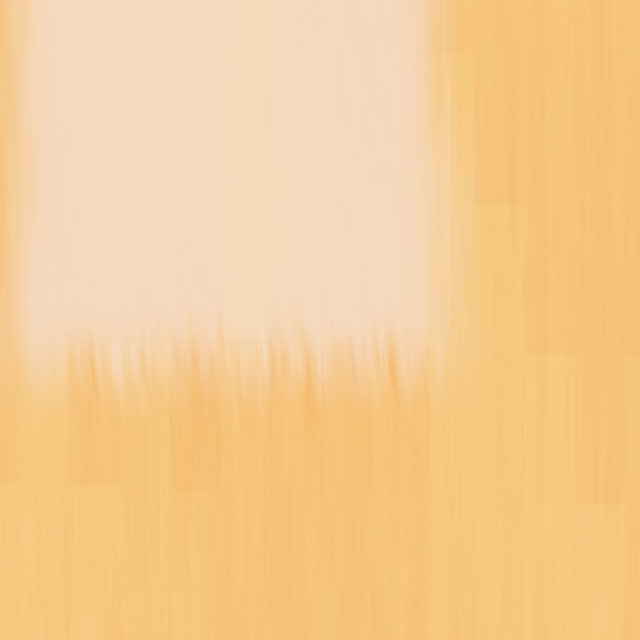
This texture is drawn by a WebGL 1 fragment shader. Its source:

```glsl
precision highp float;
uniform vec2 u_resolution;

float hash(vec2 p) {
  vec3 q = fract(vec3(p.xyx) * 0.1031);
  q += dot(q, q.yzx + 33.33);
  return fract((q.x + q.y) * q.z);
}

float noise(vec2 p) {
  vec2 i = floor(p), f = fract(p);
  f = f * f * (3.0 - 2.0 * f);
  return mix(mix(hash(i), hash(i + vec2(1.0, 0.0)), f.x),
             mix(hash(i + vec2(0.0, 1.0)), hash(i + 1.0), f.x), f.y);
}

// Yellowness of one board: a slow wave below, a bright group on the right above
float boardTone(float column, float row) {
  float low = 0.55 + 0.3 * cos(0.628 * column);
  float middle = 0.22 + 0.7 * exp(-0.8 * (column - 8.5) * (column - 8.5));
  float tone = row < -0.5 ? low : (row < 0.5 ? middle : 0.35);
  return tone + 0.15 * (hash(vec2(column + 7.0, row + 3.0)) - 0.5);
}

// Soft pale sheen with a frayed lower border
float sheenMask(vec2 p) {
  float lean = p.x + 0.10 * (p.y - 0.4) * (noise(vec2(p.x * 9.0, 2.0)) - 0.5);
  float fray = noise(vec2(lean * 70.0, p.y * 7.0)) - 0.5;
  float fine = noise(vec2(lean * 190.0, p.y * 14.0)) - 0.5;
  float offset = (fract((p.x - 0.076) / 0.156) - 0.5) * 0.156;
  float tuft = exp(-pow(offset / 0.022, 2.0)) * smoothstep(0.09, 0.14, p.x);
  float height = p.y + 0.045 * fray + 0.03 * fine - 0.02 * tuft;
  float bottom = smoothstep(0.335, 0.515, height);
  float wobble = 0.022 * (noise(vec2(p.x * 50.0, p.y * 7.0)) - 0.5);
  wobble += 0.012 * (noise(vec2(p.x * 160.0, p.y * 14.0)) - 0.5);
  float leftEdge = mix(0.028, 0.042, smoothstep(0.5, 0.95, p.y));
  float left = smoothstep(leftEdge - 0.06, leftEdge + 0.04, p.x + wobble);
  float outer = mix(0.775, 0.725, smoothstep(0.65, 0.95, p.y));
  float right = 1.0 - smoothstep(0.615, outer, p.x + wobble);
  return bottom * left * right;
}

void main() {
  vec2 p = gl_FragCoord.xy / u_resolution;
  float pixel = 1.0 / u_resolution.y;

  // Staggered boards
  float across = (p.x - 0.029) / 0.0790;
  float column = floor(across);
  float joint = 0.477 - 0.0028 * column - 0.233 * mod(column, 2.0);
  float along = (p.y - joint) / 0.463;
  float row = floor(along);
  float end = floor(along + 0.5);
  float side = floor(across + 0.5);
  float endGap = abs(along - end) * 0.463;
  float sideGap = abs(across - side) * 0.0790;

  float ends = 0.5 * (boardTone(column, end) + boardTone(column, end - 1.0));
  float tone = mix(ends, boardTone(column, row), smoothstep(0.0, 0.003, endGap));
  float neighbour = boardTone(side > column ? column + 1.0 : column - 1.0, row);
  tone = mix(mix(tone, neighbour, 0.5), tone, smoothstep(0.0, 0.005, sideGap));

  // Long wood fibres
  float grain = 0.7 * (noise(vec2(p.x * 45.0 + column * 3.0, p.y * 2.5)) - 0.5);
  grain += 0.7 * (noise(vec2(p.x * 150.0, p.y * 6.0)) - 0.5);
  grain += 0.6 * (noise(vec2(p.x * 330.0, p.y * 18.0)) - 0.5);
  vec3 wood = mix(vec3(0.960, 0.752, 0.470), vec3(0.964, 0.788, 0.502), tone);
  wood += vec3(0.004, 0.023, 0.036) * grain;

  // Pale light over the boards, a little yellower along one strip
  float sheen = sheenMask(p);
  vec3 pale = vec3(0.960, 0.847, 0.740);
  float strip = smoothstep(0.34, 0.36, p.x) * (1.0 - smoothstep(0.43, 0.46, p.x));
  pale += vec3(0.001, 0.005, -0.006) * strip;
  pale += vec3(0.0, 0.008, 0.012) * (noise(vec2(p.x * 12.0, p.y * 1.5)) - 0.5);
  pale += vec3(0.002, 0.005, 0.008) * grain;
  vec3 color = mix(wood, pale, sheen);

  // Orange fibres and bright hairs along the frayed border
  float border = exp(-pow((p.y - 0.42) / 0.065, 2.0));
  border *= smoothstep(0.08, 0.14, p.x) * (1.0 - smoothstep(0.65, 0.70, p.x));
  float bend = p.x + 0.09 * p.y + 0.012 * noise(vec2(p.x * 14.0, p.y * 9.0));
  float strand = noise(vec2(bend * 105.0, p.y * 9.0));
  float hair = noise(vec2(bend * 210.0 + 9.0, p.y * 16.0));
  color -= vec3(0.006, 0.036, 0.068) * border * smoothstep(0.60, 0.95, strand);
  color += vec3(0.003, 0.020, 0.042) * border * smoothstep(0.40, 0.08, strand);
  color += vec3(0.003, 0.014, 0.028) * border * (hair - 0.5);

  // Faint board seams, broken up along their length
  float endLine = 1.0 - smoothstep(0.0003, 0.0010 + pixel, endGap);
  float sideLine = 1.0 - smoothstep(0.0002, 0.0008 + pixel, sideGap);
  float covered = 1.0 - 0.85 * sheen * smoothstep(0.5, 0.6, p.y);
  float nearSheen = 0.3 + 0.7 * border;
  endLine *= nearSheen * (0.4 + 0.8 * noise(vec2(p.x * 40.0, p.y * 9.0)));
  sideLine *= noise(vec2(p.x * 30.0, p.y * 8.0));
  color -= vec3(0.010, 0.028, 0.042) * endLine * covered;
  color -= vec3(0.003, 0.008, 0.010) * sideLine * covered;

  // Thin glint on the board beside the sheen
  float glint = 1.0 - smoothstep(0.0006, 0.0022 + pixel, abs(p.x - 0.701));
  glint *= smoothstep(0.44, 0.60, p.y) * (1.0 - smoothstep(0.86, 0.915, p.y));
  color += vec3(0.006, 0.026, 0.042) * glint;

  gl_FragColor = vec4(clamp(color, 0.0, 1.0), 1.0);
}
```
